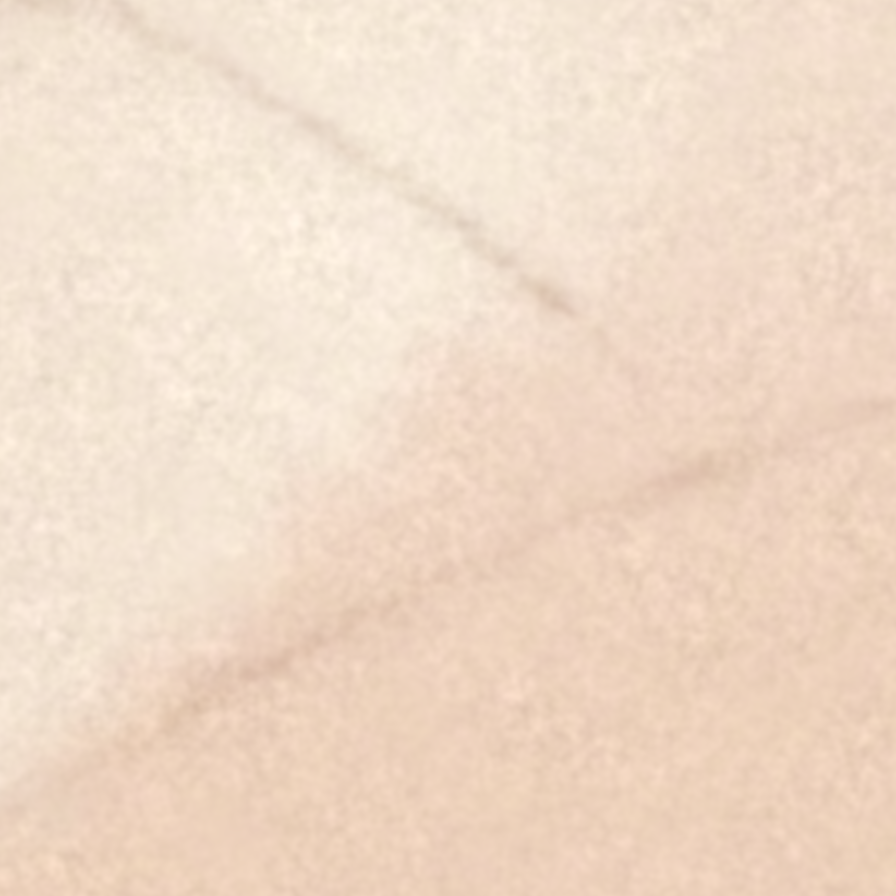
This texture is drawn by a Shadertoy shader. Its source:

```glsl
// Soft skin-like surface: cream fading into peach, crossed by two faint creases.
// Tone comes from a bent boundary, creases are distances to parabolas,
// and mottling, grain and colour speckle are layers of gradient noise.

vec2 randomGradient(vec2 cell) {
    vec3 h = fract(cell.xyx * vec3(0.1031, 0.1030, 0.0973));
    h += dot(h, h.yzx + 33.33);
    float angle = 6.2832 * fract((h.x + h.y) * h.z);
    return vec2(cos(angle), sin(angle));
}

float gradientNoise(vec2 p) {
    vec2 i = floor(p), f = p - i;
    vec2 u = f * f * f * (f * (f * 6.0 - 15.0) + 10.0);
    float a = dot(randomGradient(i), f);
    float b = dot(randomGradient(i + vec2(1, 0)), f - vec2(1, 0));
    float c = dot(randomGradient(i + vec2(0, 1)), f - vec2(0, 1));
    float d = dot(randomGradient(i + vec2(1, 1)), f - vec2(1, 1));
    return mix(mix(a, b, u.x), mix(c, d, u.x), u.y);
}

float fbm(vec2 p) {
    float sum = 0.0, amplitude = 1.0;
    for (int i = 0; i < 3; i++) {
        sum += amplitude * gradientNoise(p);
        p = mat2(0.8, 0.6, -0.6, 0.8) * p * 2.03 + 17.3;
        amplitude *= 0.6;
    }
    return sum;
}

// Bell-shaped falloff
float bell(float x, float width) {
    return exp(-x * x / (width * width));
}

vec3 baseTone(vec2 p) {
    // Cream above the boundary, peach below; the edge is softer on the right
    float boundary = min(0.10 + 0.97 * p.x, 0.59 + 0.16 * p.x);
    float softness = mix(0.11, 0.22, smoothstep(0.3, 0.9, p.x));
    float height = p.y - boundary + 0.07 * fbm(p * 7.0);
    float light = smoothstep(-softness, softness, height);

    vec3 peach = mix(vec3(0.928, 0.818, 0.732), vec3(0.941, 0.841, 0.771),
                     smoothstep(0.05, 0.6, p.y - 0.25 * p.x + 0.08));
    vec3 cream = mix(vec3(0.951, 0.888, 0.822), vec3(0.972, 0.922, 0.860),
                     bell(length((p - vec2(0.42, 0.76)) * vec2(1.0, 0.8)), 0.30));
    cream = mix(cream, vec3(0.947, 0.868, 0.798), smoothstep(0.6, 0.95, p.x));
    return mix(peach, cream, light);
}

float creases(vec2 p) {
    float wobble = 0.010 * gradientNoise(p * 11.0) + 0.008 * gradientNoise(p * 34.0 + 9.0);
    float patchy = 1.0 + 0.8 * gradientNoise(p * 16.0 + 5.0) + 0.8 * gradientNoise(p * 45.0);

    // Upper crease bends down to the right and fades out
    float run = max(p.x - 0.1, 0.0);
    float upper = p.y - 1.0 + run * (0.48 + 0.32 * run) + wobble;
    float upperFade = 1.0 - smoothstep(0.60, 0.78, p.x);
    float shade = (0.52 * bell(upper, 0.014) + 0.25 * bell(upper, 0.04)) * upperFade;

    // Lower crease climbs to the right with uneven depth
    float lower = p.y - 0.085 - p.x * (0.61 - 0.145 * p.x) + wobble;
    float depth = 0.33 + 0.45 * bell(p.x - 0.31, 0.20) + 0.4 * bell(p.x - 0.76, 0.06);
    shade += depth * (0.55 * bell(lower, 0.015) + 0.35 * bell(lower, 0.045));

    // Darker knot near the end of the upper crease
    shade += 0.45 * bell(length((p - vec2(0.61, 0.667)) * vec2(0.8, 1.2)), 0.022);
    return shade * patchy;
}

// Irregular grain: several rotated scales, stronger in some patches
float grain(vec2 p) {
    vec2 turned = mat2(0.87, 0.5, -0.5, 0.87) * p;
    float strength = 1.0 + 0.9 * fbm(p * 7.0 + 30.0);
    float sum = 0.020 * gradientNoise(p * 27.0 + 40.0);
    sum += 0.026 * gradientNoise(turned * 46.0 + 70.0);
    sum += 0.032 * gradientNoise(p * 74.0 + 80.0);
    sum += 0.014 * gradientNoise(turned * 118.0 + 90.0);
    return sum * strength;
}

void mainImage(out vec4 fragColor, in vec2 fragCoord) {
    vec2 p = fragCoord / iResolution.xy;
    vec3 color = baseTone(p);
    color -= creases(p) * vec3(0.068, 0.083, 0.088);

    // Broad mottling and fine grain
    color += 0.014 * fbm(p * 9.0 + 3.0);
    color += grain(p);

    // Slight shift between pink and yellow
    float tint = fbm(p * 13.0 + 60.0) + 0.6 * gradientNoise(p * 48.0);
    color += tint * vec3(0.003, -0.004, 0.010);

    fragColor = vec4(clamp(color, 0.0, 1.0), 1.0);
}
```
